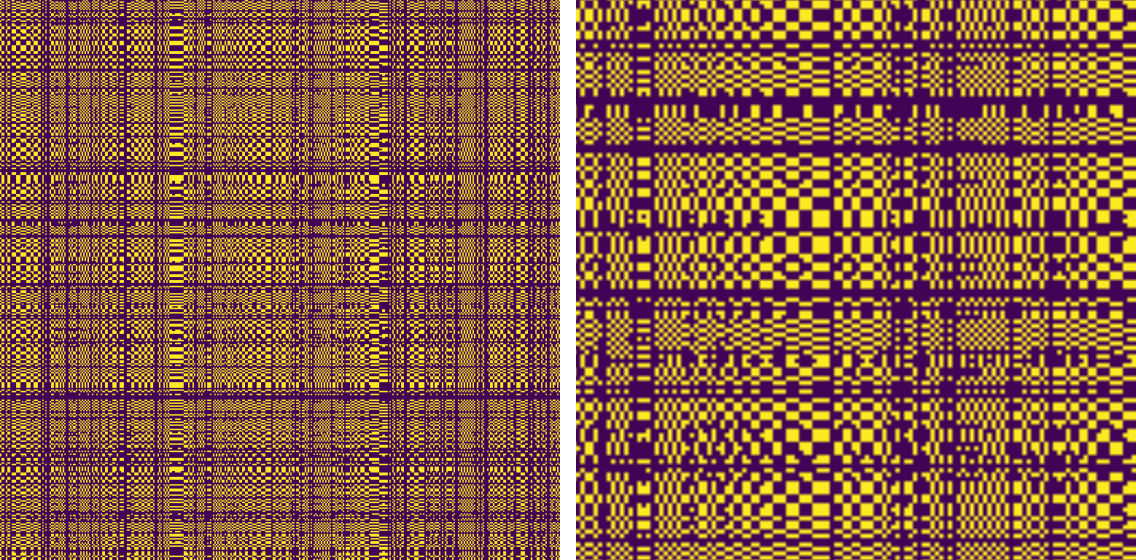
Left, the full canvas; right, a detail of the centre.
This pattern is drawn by a three.js fragment shader. Its source:

```glsl
// Irregular woven plaid: yellow grains on purple where row and column strands agree.

varying vec2 vUv;

const vec3 PURPLE = vec3(0.252, 0.010, 0.335);
const vec3 YELLOW = vec3(0.988, 0.922, 0.135);

const float CELLS = 384.0;          // grains across the canvas
const float SECTION = 128.0;        // strands per section
const float SOFTNESS = 1.0 / 512.0; // edge blend width, canvas units
const float PITCH = 0.62;           // mean half-turns per strand
const float SWAY = 0.33;            // slow variation of the pitch
const float JITTER = 0.60;          // random phase per strand
const float THRESHOLD = 0.18;       // agreement needed for yellow
const vec2 COARSE_A = vec2(116.0, 128.0); // bands with doubled strands
const vec2 COARSE_B = vec2(256.0, 266.0);
const float COLUMN_SEED = 17.0;
const float ROW_SEED = 53.0;
const float PI = 3.14159265;

float hash(vec2 p) {
  vec3 q = fract(vec3(p.xyx) * 0.1031);
  q += dot(q, q.yzx + 33.33);
  return fract((q.x + q.y) * q.z);
}

float inBand(float i, vec2 band) {
  return step(band.x, i) * (1.0 - step(band.y, i));
}

// Signed strength of one strand: a swaying wave with random jitter.
float strand(float i, float seed) {
  float section = floor(i / SECTION);
  float coarse = max(inBand(i, COARSE_A), inBand(i, COARSE_B));
  i = mix(i, floor(i * 0.5) * 2.0, coarse);

  float start = hash(vec2(section + 3.0, seed));
  float rate = mix(0.07, 0.13, hash(vec2(section + 11.0, seed)));
  float phase = PITCH * i + SWAY * sin(rate * i + 6.0 * start) / rate;
  phase += 2.0 * start + JITTER * (hash(vec2(i + 29.0, seed)) - 0.5);
  return cos(PI * phase);
}

float grain(float column, float row) {
  return step(THRESHOLD, column * row);
}

void main() {
  // Cells touched by the blend footprint, counted from the top left.
  vec2 p = vec2(vUv.x, 1.0 - vUv.y) * CELLS;
  float reach = 0.5 * SOFTNESS * CELLS;
  vec2 low = floor(p - reach);
  vec2 high = floor(p + reach);
  vec2 blend = clamp((p + reach - high) / (2.0 * reach), 0.0, 1.0);

  float left = strand(low.x, COLUMN_SEED);
  float right = strand(high.x, COLUMN_SEED);
  float upper = strand(low.y, ROW_SEED);
  float lower = strand(high.y, ROW_SEED);

  // Area-weighted coverage of the four cells.
  float top = mix(grain(left, upper), grain(right, upper), blend.x);
  float bottom = mix(grain(left, lower), grain(right, lower), blend.x);
  float coverage = mix(top, bottom, blend.y);

  gl_FragColor = vec4(mix(PURPLE, YELLOW, coverage), 1.0);
}
```
